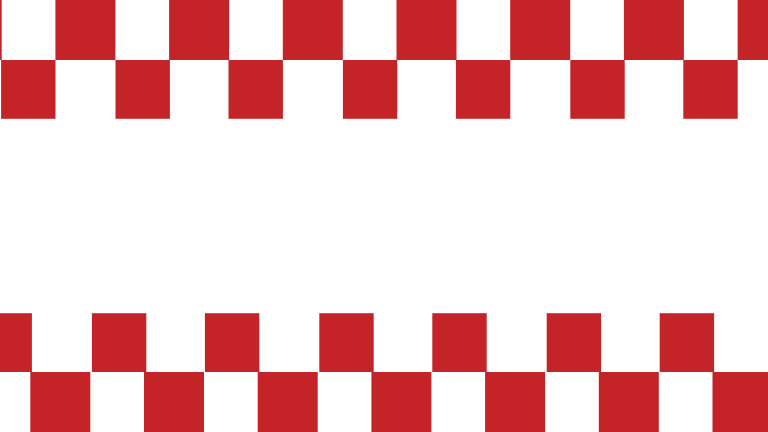
A WebGL 1 fragment shader for this background:

```glsl
precision highp float;

// Two red checkered bands along the top and bottom of a white canvas.
// Each band is an outer row of wide tiles and an inner row of narrower tiles,
// repeated horizontally and smoothed by their coverage of one pixel.

#define CANVAS vec2(768.0, 432.0)
#define PERIOD 113.7
#define OUTER_SIZE vec2(60.0, 60.0)
#define INNER_SIZE vec2(54.4, 58.8)
#define INNER_STAGGER 0.7
#define TOP_SHIFT vec2(85.4, 28.3)
#define BOTTOM_SHIFT vec2(60.3, 4.7)
#define RED vec3(0.770, 0.140, 0.152)
#define WHITE vec3(1.0)

uniform vec2 u_resolution;

// Coverage of a box centred at the origin, with one-pixel soft edges.
float boxCoverage(vec2 offset, vec2 size, vec2 pixel) {
  vec2 inside = clamp((0.5 * size - abs(offset)) / pixel + 0.5, 0.0, 1.0);
  return inside.x * inside.y;
}

// Row of repeated tiles; every second tile is nudged by the stagger.
float tileRow(vec2 point, vec2 firstCenter, vec2 size, float stagger, vec2 pixel) {
  vec2 offset = point - firstCenter;
  float index = floor(offset.x / PERIOD + 0.5);
  offset.x -= index * PERIOD + stagger * mod(index, 2.0);
  return boxCoverage(offset, size, pixel);
}

void main() {
  vec2 pixel = CANVAS / u_resolution;
  vec2 point = gl_FragCoord.xy * pixel;

  // Fold the canvas so both bands are measured from their outer edge.
  vec2 shift = point.y > 0.5 * CANVAS.y ? TOP_SHIFT : BOTTOM_SHIFT;
  point.y = min(point.y, CANVAS.y - point.y);

  // Stack the two rows of the band.
  vec2 outerCenter = vec2(shift.x, 0.5 * OUTER_SIZE.y);
  vec2 innerCenter = vec2(shift.y, OUTER_SIZE.y + 0.5 * INNER_SIZE.y);
  float tiles = tileRow(point, outerCenter, OUTER_SIZE, 0.0, pixel)
              + tileRow(point, innerCenter, INNER_SIZE, INNER_STAGGER, pixel);

  gl_FragColor = vec4(mix(WHITE, RED, min(tiles, 1.0)), 1.0);
}
```
